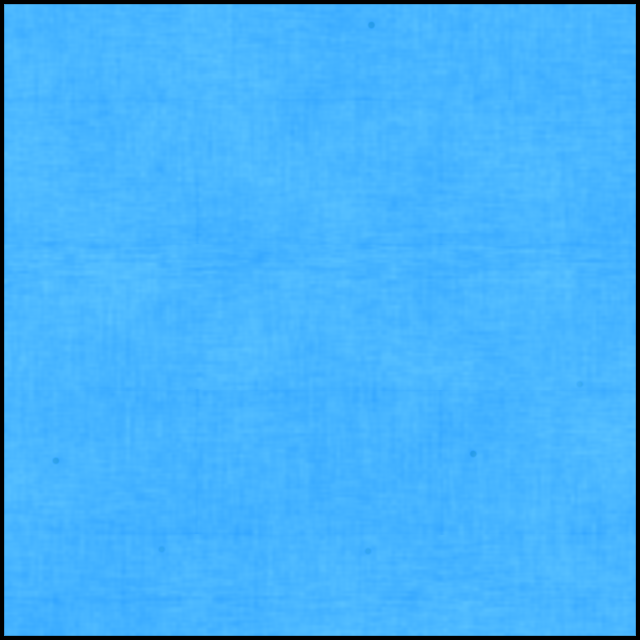
This texture is drawn by a Shadertoy shader. Its source:

```glsl
// Sky-blue painted concrete block wall with faint joints, weave and pits, in a thin black frame.
#define BASE_COLOR vec3(0.284, 0.713, 1.0)
#define TONE_AXIS vec3(1.0, 0.75, 0.0)
#define FRAME_WIDTH 0.0065
#define ROW_HEIGHT 0.226
#define ROW_START 0.165
#define PIT_SPACING 0.163
#define CLOUD_AMOUNT 0.085
#define WEAVE_AMOUNT 0.046
#define GRAIN_AMOUNT 0.034
#define JOINT_DEPTH 0.040
#define PIT_DEPTH 0.11

// Integer hash, 0 to 1
float hash(vec2 cell) {
    uvec2 q = uvec2(ivec2(cell)) * uvec2(1597334677u, 3812015801u);
    uint n = (q.x ^ q.y) * 1597334677u;
    n = (n ^ (n >> 15)) * 2246822519u;
    n ^= n >> 13;
    return float(n >> 8) / 16777216.0;
}

// Smooth value noise, centred on zero
float noise(vec2 p) {
    vec2 i = floor(p), f = fract(p);
    f = f * f * (3.0 - 2.0 * f);
    float low = mix(hash(i), hash(i + vec2(1, 0)), f.x);
    float high = mix(hash(i + vec2(0, 1)), hash(i + vec2(1, 1)), f.x);
    return mix(low, high, f.y) - 0.5;
}

float fbm(vec2 p) {
    float sum = 0.0, gain = 0.55;
    for (int i = 0; i < 4; i++) {
        sum += gain * noise(p);
        p = p * 2.07 + 17.3;
        gain *= 0.55;
    }
    return sum;
}

float bell(float d, float width) {
    return exp(-d * d / (width * width));
}

// Thin crease with a soft shoulder
float crease(float d) {
    return 0.7 * bell(d, 0.003) + 0.3 * bell(d, 0.011);
}

// Crossed threads plus small blotches
float surface(vec2 uv) {
    float across = noise(uv * vec2(26, 150)) + 0.6 * noise(uv * vec2(55, 240) + 31.0);
    float along = noise(uv * vec2(140, 18) + 57.0) + 0.5 * noise(uv * vec2(210, 45) + 83.0);
    float patches = smoothstep(-0.3, 0.3, noise(uv * 9.0 + 5.0));
    float ridges = bell(uv.y - 0.59, 0.035) + 0.6 * bell(uv.y - 0.075, 0.03);
    float weave = across * (0.45 + 0.4 * patches + 0.8 * ridges);
    weave += along * (0.8 - 0.45 * patches) * (1.0 - 0.6 * min(ridges, 1.0));
    float grain = noise(uv * 125.0 + 11.0) + 0.6 * noise(uv * 70.0 + 23.0);
    return CLOUD_AMOUNT * fbm(uv * vec2(6, 7)) + WEAVE_AMOUNT * weave + GRAIN_AMOUNT * grain;
}

// Staggered block joints, worn away in places
float joints(vec2 uv) {
    vec2 p = uv + 0.005 * vec2(noise(uv.yx * vec2(16, 3)), noise(uv * vec2(14, 3) + 9.0));
    float level = (p.y - ROW_START) / ROW_HEIGHT;
    float row = floor(level), shifted = mod(row, 2.0);
    float bed = (level - round(level)) * ROW_HEIGHT;
    float bedWear = smoothstep(-0.4, 0.35, noise(vec2(uv.x * 11.0, round(level) * 7.0)));
    float pitch = mix(0.383, 0.431, shifted);
    float column = (p.x - mix(0.307, 0.366, shifted)) / pitch;
    float head = (column - round(column)) * pitch;
    float headWear = 0.3 + 0.7 * smoothstep(-0.3, 0.3, noise(vec2(round(column) * 5.0 + row, uv.y * 12.0)));
    headWear *= row == 1.0 || row < 0.0 ? 0.35 : 1.0;
    float seam = 0.6 * crease(p.y - 0.064) * smoothstep(-0.3, 0.3, noise(uv * vec2(9, 2) + 40.0));
    return 0.85 * crease(bed) * bedWear + crease(head) * headWear + seam;
}

// Lined-up tie holes: a few crisp pits, the rest faded stains
float pits(vec2 uv) {
    vec2 pitch = vec2(PIT_SPACING, ROW_HEIGHT * 0.5);
    vec2 p = uv - vec2(0.089, 0.045);
    vec2 home = round(p / pitch);
    float sum = 0.0;
    for (int j = -1; j <= 1; j++) {
        vec2 cell = home + vec2(0, j);
        float kind = hash(cell + 71.0);
        vec2 drift = vec2(0.006, 0.04) * (vec2(hash(cell + 13.0), hash(cell + 29.0)) - 0.5);
        float d = length(p - cell * pitch - drift);
        float crisp = step(0.83, kind) * (0.5 + 0.5 * hash(cell + 91.0));
        float stain = step(0.3, kind) * (0.7 + 2.0 * noise(uv * 60.0));
        sum += crisp * (1.0 - smoothstep(0.003, 0.0075, d)) + 0.24 * stain * bell(d, 0.014);
    }
    return sum;
}

void mainImage(out vec4 fragColor, in vec2 fragCoord) {
    vec2 uv = fragCoord / iResolution.xy;
    float row = floor((uv.y - ROW_START) / ROW_HEIGHT);
    float rowTone = row == 1.0 ? 0.007 : (row == 0.0 ? -0.008 : 0.0);
    float tone = surface(uv) + rowTone - JOINT_DEPTH * joints(uv);
    float pit = pits(uv);
    vec3 color = BASE_COLOR + TONE_AXIS * (tone - PIT_DEPTH * pit);
    color.b -= 0.08 * smoothstep(0.4, 1.0, pit);

    // Black frame
    vec2 inset = min(uv, 1.0 - uv);
    float edge = min(inset.x, inset.y), pixel = 1.0 / min(iResolution.x, iResolution.y);
    color *= smoothstep(-0.7 * pixel, 0.7 * pixel, edge - FRAME_WIDTH);
    fragColor = vec4(clamp(color, 0.0, 1.0), 1.0);
}
```
